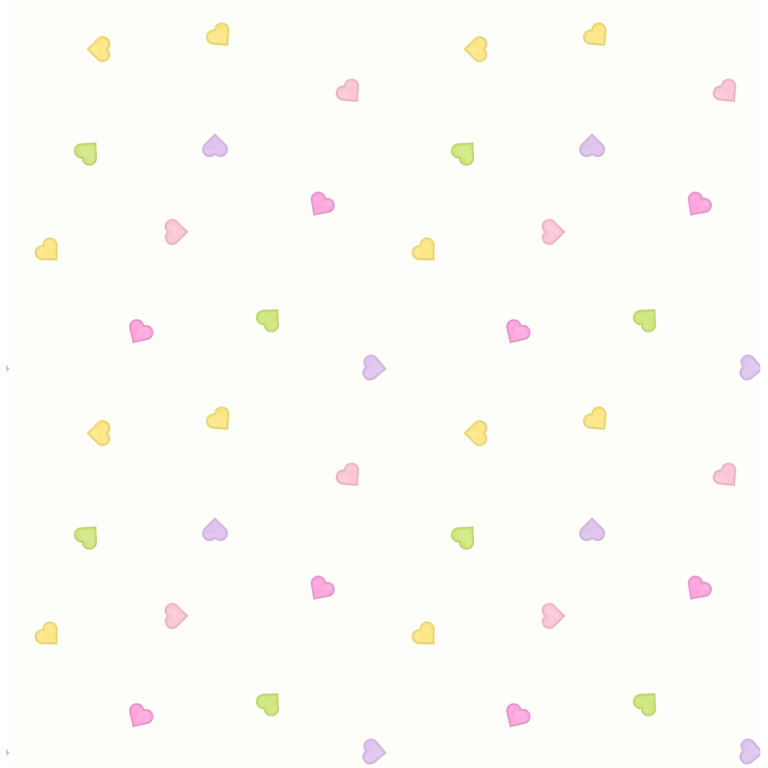
A WebGL 1 fragment shader for this pattern:

```glsl
precision highp float;
// Small watercolour hearts in five pastel tints, scattered in a repeating tile on cream paper.

uniform vec2 u_resolution;

const vec2 TILE = vec2(0.491, 0.5);
const float HEART_SIZE = 0.028;
const vec3 WHITE = vec3(1.0);
const vec3 CREAM = vec3(0.992, 0.996, 0.975);

// Tint indices
const float YELLOW = 0.0;
const float PINK = 1.0;
const float GREEN = 2.0;
const float LILAC = 3.0;
const float MAGENTA = 4.0;
const float NONE = -1.0;

float hash(vec2 p) {
  vec3 q = fract(vec3(p.xyx) * 0.1031);
  q += dot(q, q.yzx + 33.33);
  return fract((q.x + q.y) * q.z);
}

float valueNoise(vec2 p) {
  vec2 cell = floor(p);
  vec2 f = fract(p);
  f = f * f * (3.0 - 2.0 * f);
  float low = mix(hash(cell), hash(cell + vec2(1.0, 0.0)), f.x);
  float high = mix(hash(cell + vec2(0.0, 1.0)), hash(cell + 1.0), f.x);
  return mix(low, high, f.y);
}

float squaredLength(vec2 v) {
  return dot(v, v);
}

// Signed distance to a unit heart with its tip at the origin and lobes above
float heartDistance(vec2 p) {
  p.x = abs(p.x);
  if (p.x + p.y > 1.0) return length(p - vec2(0.25, 0.75)) - 0.35355;
  float toNotch = squaredLength(p - vec2(0.0, 1.0));
  float toSide = squaredLength(p - 0.5 * max(p.x + p.y, 0.0));
  return sqrt(min(toNotch, toSide)) * sign(p.x - p.y);
}

vec3 tintColour(float tint) {
  if (tint < 0.5) return vec3(0.985, 0.895, 0.49);
  if (tint < 1.5) return vec3(0.98, 0.76, 0.83);
  if (tint < 2.5) return vec3(0.80, 0.90, 0.46);
  if (tint < 3.5) return vec3(0.87, 0.76, 0.93);
  return vec3(0.98, 0.63, 0.86);
}

// Offset from the nearest tiled copy of a centre
vec2 tiledOffset(vec2 p, vec2 centre) {
  vec2 d = p - centre;
  return d - TILE * floor(d / TILE + 0.5);
}

// Paints one heart whose tip points along the given angle in degrees
vec3 paintHeart(vec3 base, vec2 offset, float tipAngle, float tint, float seed, float blur) {
  float angle = radians(tipAngle);
  vec2 tip = vec2(cos(angle), sin(angle));
  vec2 local = vec2(dot(offset, vec2(-tip.y, tip.x)), -dot(offset, tip)) / HEART_SIZE;
  local.y += 0.55;
  float d = heartDistance(local);

  // Darker pigment at the rim, blotchy wash inside
  float rim = smoothstep(-0.16, -0.02, d);
  float wash = valueNoise(local * 4.5 + seed * 17.0);
  vec3 colour = tintColour(tint);
  colour = mix(colour, WHITE, 0.22 * wash * (1.0 - rim));
  colour *= 1.0 - (0.04 + 0.07 * wash) * rim;

  float edge = blur / HEART_SIZE;
  return mix(base, colour, 1.0 - smoothstep(-edge, edge, d));
}

// Each matrix column holds one heart: centre x, centre y, tip angle, tint
vec3 paintStrand(vec3 base, vec2 p, mat4 hearts, float seed, float blur) {
  for (int i = 0; i < 4; i++) {
    vec4 heart = hearts[i];
    if (heart.w > NONE) {
      vec2 offset = tiledOffset(p, heart.xy);
      base = paintHeart(base, offset, heart.z, heart.w, seed + float(i), blur);
    }
  }
  return base;
}

float band(float x, float low, float high, float blur) {
  return smoothstep(low - blur, low + blur, x) * (1.0 - smoothstep(high - blur, high + blur, x));
}

void main() {
  vec2 p = gl_FragCoord.xy / u_resolution;
  float blur = max(0.7 / min(u_resolution.x, u_resolution.y), 0.0011);

  // Cream paper between narrow white margins
  vec3 paper = mix(WHITE, CREAM, band(p.x, 0.016, 0.99, blur));

  // Three leaning strands of hearts per tile
  mat4 leftStrand = mat4(0.128, 0.436, 180.0, YELLOW, 0.115, 0.303, 48.0, GREEN,
                         0.064, 0.172, -46.0, YELLOW, 0.181, 0.066, -122.0, MAGENTA);
  mat4 middleStrand = mat4(0.287, 0.452, -50.0, YELLOW, 0.280, 0.311, 90.0, LILAC,
                           0.230, 0.198, 0.0, PINK, 0.352, 0.086, 48.0, GREEN);
  mat4 rightStrand = mat4(0.456, 0.379, -50.0, PINK, 0.417, 0.232, -125.0, MAGENTA,
                          0.0, 0.0, 0.0, NONE, 0.488, 0.021, -5.0, LILAC);

  vec3 colour = paintStrand(paper, p, leftStrand, 1.0, blur);
  colour = paintStrand(colour, p, middleStrand, 5.0, blur);
  colour = paintStrand(colour, p, rightStrand, 9.0, blur);

  colour = mix(paper, colour, band(p.x, 0.008, 0.99, blur));
  gl_FragColor = vec4(colour, 1.0);
}
```
